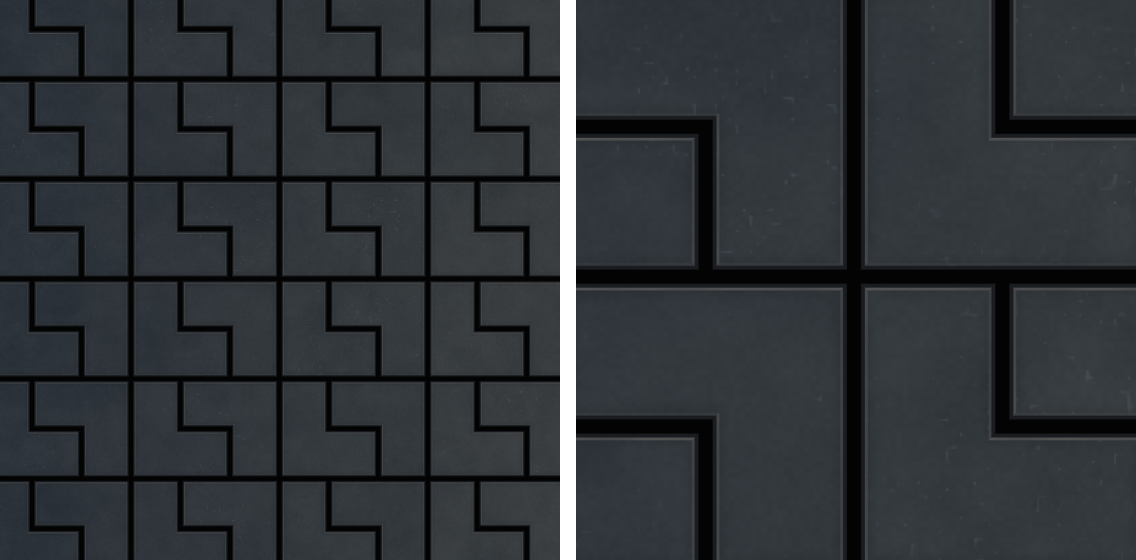
Left: the whole. Right: its middle third, enlarged.
Write a WebGL 2 fragment shader that draws this pattern.

```glsl
#version 300 es
precision highp float;

uniform vec2 u_resolution;
out vec4 fragColor;

const vec2 CELL = vec2(0.265, 0.1784);
const vec2 SEAM_CROSSING = vec2(0.4988, 0.5020);
const float SEAM_HALF_WIDTH = 0.0042;
const float BEVEL_END = 0.0064;
const float RIM_CENTRE = 0.0074;
const float RIM_HALF_WIDTH = 0.0008;

const vec3 SEAM_COLOR = vec3(0.010, 0.011, 0.015);
const vec3 BEVEL_COLOR = vec3(0.10, 0.11, 0.12);
const vec3 RIM_COLOR = vec3(0.335, 0.33, 0.335);
const vec3 COOL_STEEL = vec3(0.162, 0.190, 0.220);
const vec3 WARM_STEEL = vec3(0.224, 0.240, 0.250);

float hash(vec2 p) {
    vec3 h = fract(vec3(p.xyx) * 0.1031);
    h += dot(h, h.yzx + 33.33);
    return fract((h.x + h.y) * h.z);
}

float valueNoise(vec2 p) {
    vec2 i = floor(p);
    vec2 f = fract(p);
    f = f * f * (3.0 - 2.0 * f);
    float low = mix(hash(i), hash(i + vec2(1.0, 0.0)), f.x);
    float high = mix(hash(i + vec2(0.0, 1.0)), hash(i + vec2(1.0)), f.x);
    return mix(low, high, f.y);
}

float fbm(vec2 p) {
    float sum = 0.0;
    float amplitude = 0.5;
    for (int octave = 0; octave < 5; octave++) {
        sum += amplitude * valueNoise(p);
        p = mat2(0.8, 0.6, -0.6, 0.8) * p * 2.0 + 17.3;
        amplitude *= 0.5;
    }
    return sum;
}

// Square-cornered distance to a straight bar
float barDistance(vec2 p, vec2 centre, vec2 halfSize) {
    vec2 d = abs(p - centre) - halfSize;
    return max(d.x, d.y);
}

vec2 cellPosition(vec2 p, vec2 cell) {
    return mod(p - SEAM_CROSSING, cell) - 0.5 * cell;
}

// Distance to the cell border and to the stepped seam inside it
float seamDistance(vec2 p, vec2 cell) {
    vec2 q = cellPosition(p, cell);
    vec2 border = 0.5 * cell - abs(q);
    vec2 folded = q.y < 0.0 ? -q : q;
    float upright = barDistance(folded, vec2(-cell.x / 6.0, cell.y * 0.25), vec2(0.0, cell.y * 0.25));
    float level = barDistance(folded, vec2(0.0), vec2(cell.x / 6.0, 0.0));
    return min(min(border.x, border.y), min(upright, level));
}

// Direction from the nearest seam into the tile
vec2 seamNormal(vec2 p, vec2 cell, float stepSize) {
    vec2 e = vec2(stepSize, 0.0);
    vec2 slope = vec2(seamDistance(p + e.xy, cell) - seamDistance(p - e.xy, cell),
                      seamDistance(p + e.yx, cell) - seamDistance(p - e.yx, cell));
    return slope / (length(slope) + 1e-6);
}

float tileVariation(vec2 p, vec2 cell) {
    vec2 q = cellPosition(p, cell);
    vec2 id = floor((p - SEAM_CROSSING) / cell) + 20.0;
    float side = step(q.y < 0.0 ? cell.x / 6.0 : -cell.x / 6.0, q.x);
    return hash(id * vec2(2.0, 1.0) + vec2(side, 7.0)) - 0.5;
}

// Brushed metal with cloudy stains, fine grain and sparse pale specks
vec3 steelColor(vec2 p, float variation) {
    float clouds = fbm(p * 9.0 + variation * 6.0) - 0.48;
    float stains = fbm(p * 38.0 + 5.0) - 0.48;
    float grain = valueNoise(p * 310.0) - 0.5;
    float warmth = clamp(p.x * 0.95 + 0.06 + clouds * 0.35, 0.0, 1.0);
    float specks = smoothstep(0.86, 1.0, valueNoise(p * 240.0 + 40.0));
    specks *= smoothstep(0.45, 0.7, fbm(p * 14.0 + 90.0));
    vec3 color = mix(COOL_STEEL, WARM_STEEL, warmth);
    color += variation * 0.010 + clouds * 0.025 + stains * 0.028 + grain * 0.014;
    return color + specks * vec3(0.04, 0.05, 0.06);
}

void main() {
    vec2 p = gl_FragCoord.xy / u_resolution.y;
    float softness = 0.8 / u_resolution.y;
    float d = seamDistance(p, CELL);
    vec2 normal = seamNormal(p, CELL, 0.0004);

    vec3 color = steelColor(p, tileVariation(p, CELL));
    color *= mix(0.92, 1.0, smoothstep(BEVEL_END, 0.016, d));

    // Rim light is strongest along upper edges
    float light = clamp(0.50 + 0.08 * normal.x - 0.32 * normal.y, 0.0, 1.0);
    light *= 0.8 + 0.4 * valueNoise(p * 45.0);
    float rim = 1.0 - smoothstep(RIM_HALF_WIDTH - softness, RIM_HALF_WIDTH + softness, abs(d - RIM_CENTRE));
    color = mix(color, RIM_COLOR, rim * light);

    // Dark bevel falling into the black seam
    color = mix(BEVEL_COLOR, color, smoothstep(BEVEL_END - softness, BEVEL_END + softness, d));
    color = mix(SEAM_COLOR, color, smoothstep(SEAM_HALF_WIDTH - softness, SEAM_HALF_WIDTH + softness, d));
    fragColor = vec4(color, 1.0);
}
```
